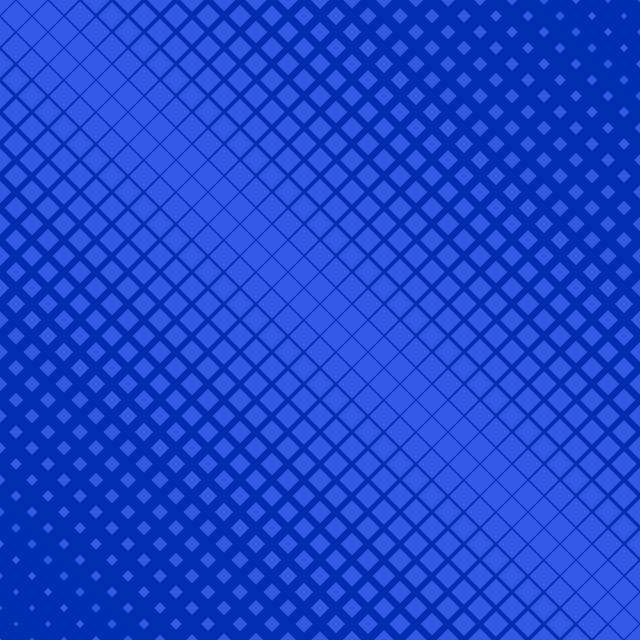
Reproduce this background procedurally as a three.js fragment shader.

```glsl
// Halftone of blue diamonds on a diagonal lattice.
// Each diamond is a square cell in 45-degree rotated space; its size shrinks
// linearly with its distance from the falling diagonal of the canvas.

varying vec2 vUv;

const vec3 DARK_BLUE = vec3(0.0, 0.18, 0.69);
const vec3 LIGHT_BLUE = vec3(0.20, 0.345, 0.908);

const float HALF_STEPS = 40.0;    // half-diagonals of a cell across the canvas
const float BAND_CENTER = 41.0;   // x + y of the widest diamonds, in half steps
const float FULL_SIZE = 0.98;     // diamond size on the band, 1 fills its cell
const float SIZE_FALLOFF = 0.84;  // size lost from the band to a far corner

// Size of the diamond whose center lies on the given x + y line
float diamondSize(float lineSum) {
  float bandDistance = abs(lineSum - BAND_CENTER) / HALF_STEPS;
  return max(FULL_SIZE - SIZE_FALLOFF * bandDistance, 0.0);
}

void main() {
  // Rotate the lattice so that every diamond becomes a unit square
  vec2 p = vUv * HALF_STEPS;
  vec2 lattice = 0.5 * vec2(p.x + p.y, p.x - p.y);
  vec2 cell = floor(lattice + 0.5);
  vec2 local = abs(lattice - cell);

  // Signed distance to the diamond edge, constant size within a cell
  float size = diamondSize(2.0 * cell.x);
  float edge = max(local.x, local.y) - 0.5 * size;

  // Smooth over one pixel, measured on the continuous lattice coordinate
  float pixel = length(vec2(dFdx(lattice.x), dFdy(lattice.x)));
  float coverage = clamp(0.5 - edge / max(pixel, 0.0001), 0.0, 1.0);

  gl_FragColor = vec4(mix(DARK_BLUE, LIGHT_BLUE, coverage), 1.0);
}
```
